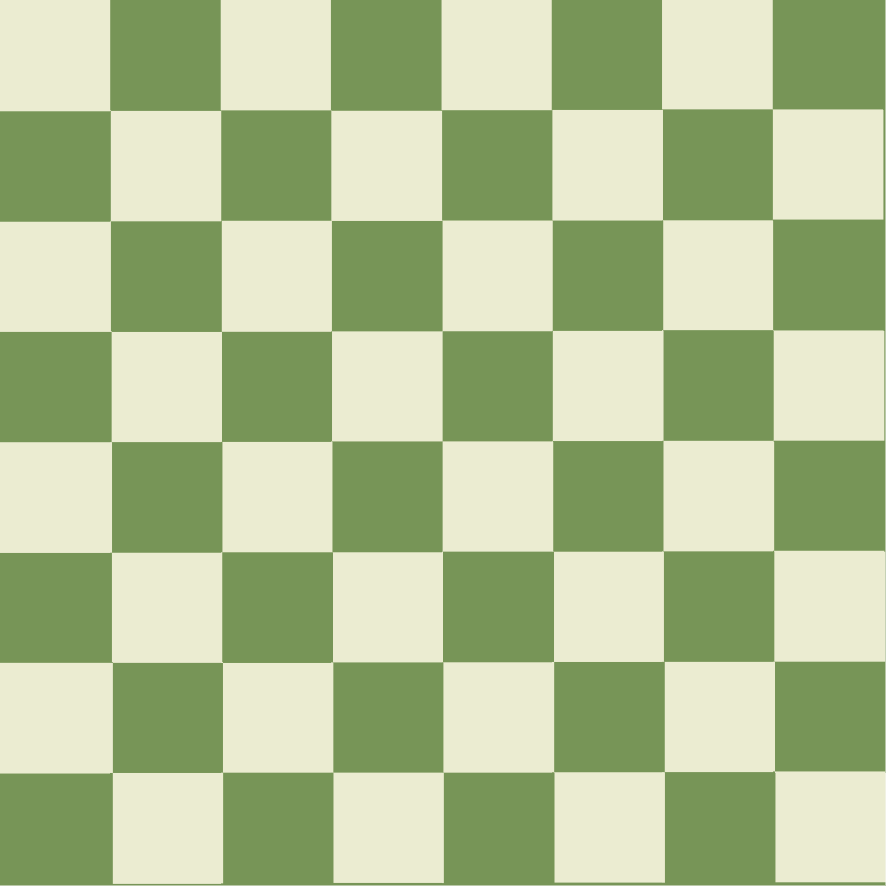
Write a WebGL 2 fragment shader that draws this pattern.

```glsl
#version 300 es
precision highp float;
// An eight by eight checkerboard in cream and green on white paper.
// Each edge steps slightly from cell to cell, as if the board were tilted a hair;
// a thin green strip closes the right and bottom sides.

uniform vec2 u_resolution;
out vec4 fragColor;

const float CELL = 0.1232;

float hash(vec2 p) {
    return fract(sin(dot(p, vec2(127.1, 311.7))) * 43758.5453);
}

// Position of grid line k, as seen in the given row or column.
float columnEdge(float k, float row) {
    return CELL * k + 0.0004 * row + 0.0008 * (hash(vec2(k, row)) - 0.5);
}

float rowEdge(float k, float column) {
    return CELL * k + 0.0009 - 0.00028 * column + 0.0008 * (hash(vec2(column, k + 20.0)) - 0.5);
}

// Smooth step across an edge, one pixel wide.
float past(float distance, float pixel) {
    return clamp(distance / pixel + 0.5, 0.0, 1.0);
}

// Sign that alternates from one band to the next, positive in the first.
float bandSign(float distance, float k, float pixel) {
    float side = 2.0 * past(distance, pixel) - 1.0;
    return mod(k, 2.0) > 0.5 ? -side : side;
}

void main() {
    vec3 cream = vec3(0.922, 0.925, 0.820);
    vec3 green = vec3(0.467, 0.584, 0.341);
    vec3 paper = vec3(1.0);

    // Measure from the upper left corner.
    vec2 pos = gl_FragCoord.xy / u_resolution;
    pos.y = 1.0 - pos.y;
    vec2 pixel = 1.0 / u_resolution;
    vec2 cell = clamp(floor(pos / CELL), 0.0, 7.0);
    vec2 line = clamp(floor(pos / CELL + 0.5), 1.0, 7.0);

    // Checks
    float signX = bandSign(pos.x - columnEdge(line.x, cell.y), line.x, pixel.x);
    float signY = bandSign(pos.y - rowEdge(line.y, cell.x), line.y, pixel.y);
    vec3 color = mix(green, cream, 0.5 + 0.5 * signX * signY);

    // Green strip beyond the last row and column
    float strip = max(past(pos.x - columnEdge(8.0, cell.y), pixel.x),
                      past(pos.y - rowEdge(8.0, cell.x), pixel.y));
    color = mix(color, green, strip);

    // White margin
    vec2 beyond = pos - 0.9883;
    float margin = max(past(beyond.x, pixel.x), past(beyond.y, pixel.y));
    color = mix(color, paper, margin);

    fragColor = vec4(color, 1.0);
}
```
